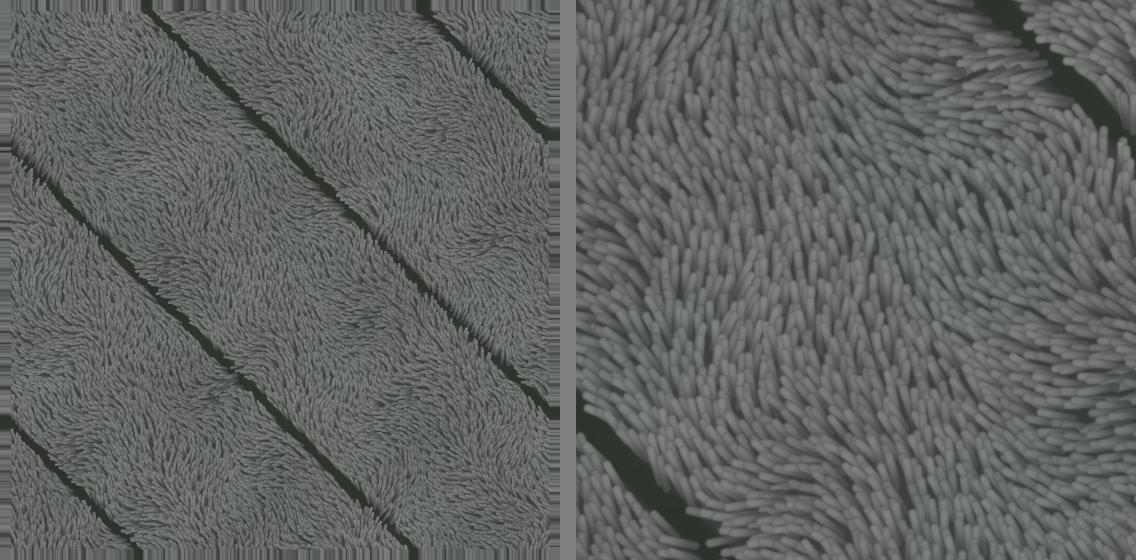
Left: the whole. Right: its middle third, enlarged.
This texture is drawn by a WebGL 2 fragment shader. Its source:

```glsl
#version 300 es
precision highp float;
// Grey tufted pile carpet with dark diagonal grooves and streaked borders.

uniform vec2 u_resolution;
out vec4 fragColor;

const float BORDER = 0.018;           // width of the streaked rim
const float GROOVE_SPACING = 0.491;   // measured along x
const float GROOVE_HALF_WIDTH = 0.0090;
const float GROOVE_WOBBLE = 0.0012;
const float CELL = 0.0075;            // one tuft per cell
const float TUFT_HALF_LENGTH = 0.0108;
const float TUFT_RADIUS = 0.0037;
const float EDGE_SOFTNESS = 0.0022;
const float MEAN_ANGLE = 2.2;         // lean of the pile, radians
const vec3 GROOVE_COLOR = vec3(0.180, 0.200, 0.180);
const vec3 GAP_COLOR = vec3(0.235, 0.247, 0.236);
const vec3 ROOT_COLOR = vec3(0.302, 0.315, 0.303);
const vec3 TIP_COLOR = vec3(0.462, 0.474, 0.463);

vec3 hash3(vec2 p) {
    vec3 q = fract(p.xyx * vec3(0.1031, 0.1030, 0.0973));
    q += dot(q, q.yxz + 33.33);
    return fract((q.xxy + q.yzz) * q.zyx);
}

// Layered, warped sines: smooth blotches in about -1..1.
float blotches(vec2 p, float seed) {
    p += 0.035 * sin(p.yx * 19.0 + vec2(seed, seed * 2.3));
    float a = sin(dot(p, vec2(17.0, 9.0)) + seed);
    float b = sin(dot(p, vec2(-11.0, 23.0)) + seed * 1.7);
    float c = sin(dot(p, vec2(31.0, -19.0)) + seed * 2.9);
    return 0.42 * a + 0.36 * b + 0.22 * c;
}

// Perpendicular distance to the nearest, slightly wavering groove.
float grooveDistance(vec2 p) {
    float wobble = GROOVE_WOBBLE * sin((p.x - p.y) * 37.0 + 2.0 * sin(p.x * 23.0));
    float s = (p.x + p.y - 1.0 + wobble) / GROOVE_SPACING;
    return abs(fract(s) - 0.5) * GROOVE_SPACING * 0.7071;
}

// Overlays one tuft: a rounded fibre, dark at the root and light at the tip.
vec3 addTuft(vec3 below, vec2 p, vec2 cell, float softness) {
    vec3 rnd = hash3(cell + 71.0);
    vec2 center = (cell + rnd.xy) * CELL;
    float angle = MEAN_ANGLE + 1.25 * blotches(center * 1.2, 2.4) + 0.6 * (rnd.z - 0.5);
    vec2 dir = vec2(cos(angle), sin(angle));
    vec2 q = p - center;
    float along = dot(q, dir);
    float stretch = TUFT_HALF_LENGTH * (0.75 + 0.25 * rnd.x);
    float d = length(q - dir * clamp(along, -stretch, stretch));

    float rise = smoothstep(-1.0, 0.9, along / stretch);
    float across = min(d / TUFT_RADIUS, 1.0);
    vec3 color = mix(ROOT_COLOR, TIP_COLOR, rise);
    color *= (1.0 - 0.34 * across * across) * (0.92 + 0.14 * rnd.y);

    float cover = 1.0 - smoothstep(TUFT_RADIUS - softness, TUFT_RADIUS, d);
    cover *= step(GROOVE_HALF_WIDTH, grooveDistance(center));
    return mix(below, color, cover);
}

void main() {
    // Clamping stretches the outermost fibres into streaks along the rim.
    vec2 p = clamp(gl_FragCoord.xy / u_resolution, BORDER, 1.0 - BORDER);
    float softness = max(EDGE_SOFTNESS, 1.0 / u_resolution.y);

    // Backing: dark grooves and slightly lighter gaps inside the pile.
    float inPile = smoothstep(0.006, 0.012, grooveDistance(p));
    vec3 color = mix(GROOVE_COLOR, GAP_COLOR, inPile);

    // Upper rows first, so that tips lie over the roots above them.
    vec2 home = floor(p / CELL);
    for (int row = 2; row >= -2; row--) {
        for (int col = -2; col <= 2; col++) {
            color = addTuft(color, p, home + vec2(col, row), softness);
        }
    }

    // Wear: light and dark patches with faint warm and cool tints.
    float warmth = blotches(p * 1.3, 5.1);
    color *= 1.0 + 0.05 * blotches(p, 8.3);
    color += inPile * 0.008 * warmth * vec3(1.0, -0.5, 0.2);
    fragColor = vec4(color, 1.0);
}
```
